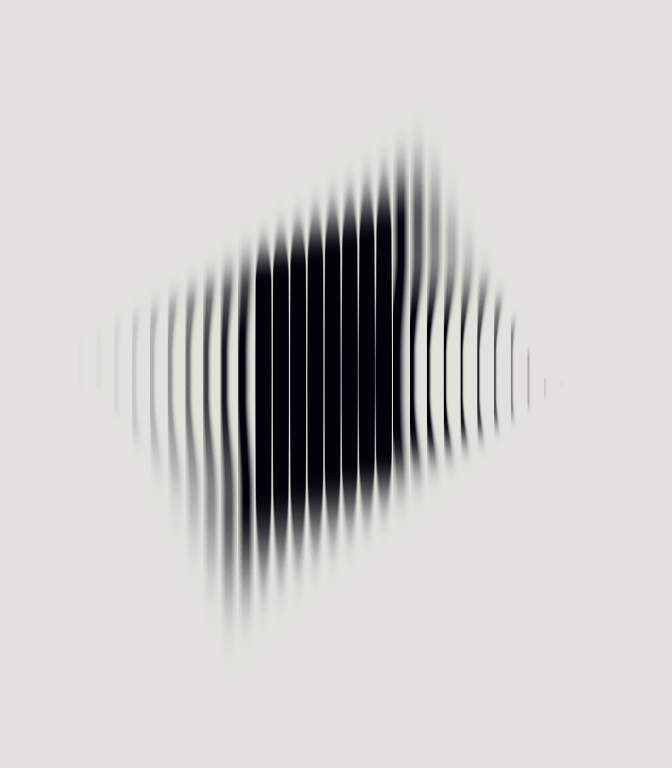
Write a Shadertoy shader that draws this background.

```glsl
float hash(vec2 p) {
    return fract(sin(dot(p, vec2(127.1, 311.7))) * 43758.5453);
}

// Soft vertical extent of one rib: rises to the right, tapers at both ends
float ribFade(float rib, float y) {
    float top = max(min(0.295 + 0.016 * rib, 0.36 - 0.05 * (rib - 6.5)), 0.01);
    float bottom = min(max(-0.30 + 0.02 * rib, -0.36 - 0.06 * (rib + 6.5)), -0.01);
    float fade = (1.0 - smoothstep(top * 0.55, top, y)) * smoothstep(bottom, bottom * 0.38, y);
    return fade * fade;
}

// Solid rib of the core, parted from its neighbours by thin light seams
float coreRib(float t, float rib, float y, float fade, float pixel) {
    float seam = max(0.07 + 0.45 * (1.0 - fade) + 1.5 * y * y, pixel);
    float body = smoothstep(0.0, seam, t) * smoothstep(0.0, seam, 1.0 - t);
    float hidden = 0.6 * smoothstep(-1.0, 3.0, rib) * exp(-y * y * 150.0);
    return mix(body, 1.0, hidden);
}

// Refracted rib: a thin line at mid height that widens into haze
float outerRib(float t, float k, float side, float y, float pixel) {
    float spread = smoothstep(0.025, 0.16, abs(y));
    float lineAmount = side < 0.0 ? 1.1 * exp(-k * k / 22.0) : 1.2 * exp(-pow(k / 8.0, 4.0));
    float hazeAmount = side * y > 0.0 ? exp(-0.45 * (k - 1.0)) : 0.6 * exp(-0.3 * (k - 1.0));
    float lineCenter = side < 0.0 ? 0.1 + 0.18 * exp(-k * k / 20.0) : 0.06 + 0.1 * exp(1.0 - k);
    float lineWidth = side < 0.0 ? 0.16 + 0.12 * exp(1.0 - k) : 0.09 + 0.3 * exp(1.0 - k);
    float d = (t - mix(lineCenter, 0.5, spread)) / mix(lineWidth, 0.34, spread);
    float bar = min(1.0, 1.2 * exp(-d * d)) * mix(lineAmount, hazeAmount, spread);
    return min(bar, 1.0) * smoothstep(0.0, pixel, t) * smoothstep(0.0, pixel, 1.0 - t);
}

void mainImage(out vec4 fragColor, in vec2 fragCoord) {
    vec2 p = (fragCoord - 0.5 * iResolution.xy) / iResolution.y;

    // Ribs grow slightly narrower to the right
    float u = (p.x + 0.0156) / 0.0224;
    u += 0.00145 * u * u;
    float cell = floor(u);
    float t = u - cell;
    float pixel = 1.0 / (0.0224 * iResolution.y);

    float y = p.y - 0.012;
    float side = cell < 0.0 ? -1.0 : 1.0;
    float k = max(-4.0 - cell, cell - 3.0);
    float fade = ribFade(cell + 0.5, p.y);
    float ink = k < 0.5 ? coreRib(t, cell, y, fade, pixel) : outerRib(t, k, side, y, pixel);
    ink *= fade;

    // Ink on warm paper with faint grain in the greys
    vec3 paper = vec3(0.885, 0.884, 0.866);
    vec3 black = vec3(0.006, 0.01, 0.04);
    vec3 color = mix(paper, black, ink);
    color += (hash(floor(p * 512.0)) - 0.5) * 0.08 * ink * (1.0 - ink);
    fragColor = vec4(color, 1.0);
}
```
